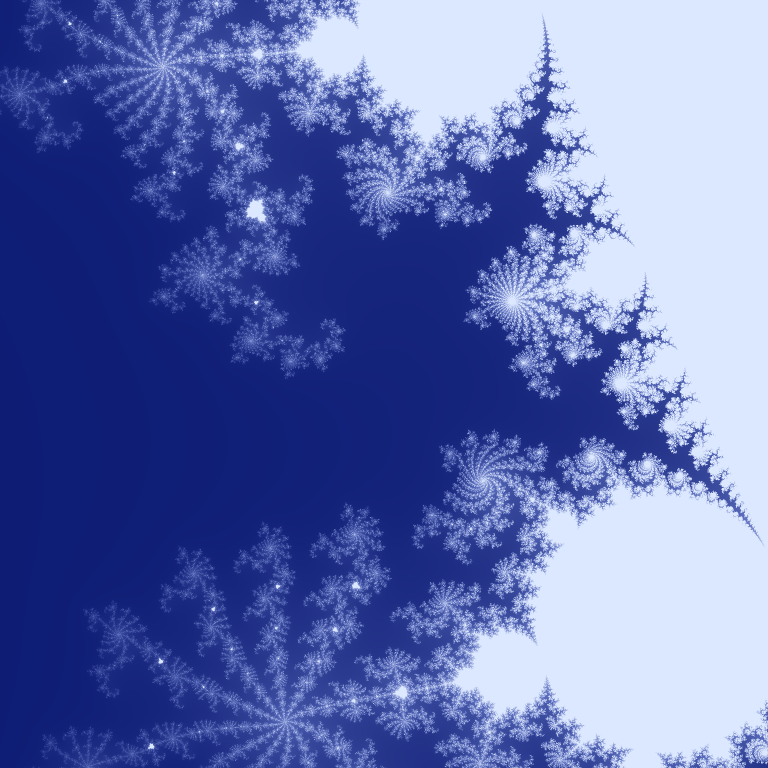
Give the GLSL for this background, as a Shadertoy shader.

```glsl
// Lower seahorse valley of the Mandelbrot set, in deep blue rising to pale ice.
// Each sample iterates z^2 + c; its smooth escape count picks the colour,
// and a 2 x 2 grid of samples per pixel softens the fine filaments.

const float MAX_STEPS = 320.0;

// True inside the main cardioid, which never escapes
bool inCardioid(vec2 c) {
    float x = c.x - 0.25;
    float q = x * x + c.y * c.y;
    return q * (q + x) < 0.25 * c.y * c.y;
}

// Smooth escape count scaled to 0..1; 1 means the point stays bounded
float escapeLevel(vec2 c) {
    if (inCardioid(c)) return 1.0;
    vec2 z = vec2(0.0);
    for (float n = 0.0; n < MAX_STEPS; n++) {
        z = vec2(z.x * z.x - z.y * z.y, 2.0 * z.x * z.y) + c;
        float r2 = dot(z, z);
        if (r2 > 256.0) {
            float smoothCount = n + 3.0 - log2(0.5 * log2(r2));
            return clamp(smoothCount / MAX_STEPS, 0.0, 1.0);
        }
    }
    return 1.0;
}

// Deep blue, then periwinkle, then ice
vec3 palette(float t) {
    vec3 deep = vec3(0.015, 0.07, 0.42);
    vec3 periwinkle = vec3(0.36, 0.43, 0.74);
    vec3 ice = vec3(0.862, 0.910, 1.0);
    vec3 low = mix(deep, periwinkle, clamp(t / 0.4, 0.0, 1.0));
    return mix(low, ice, clamp((t - 0.4) / 0.6, 0.0, 1.0));
}

void mainImage(out vec4 fragColor, in vec2 fragCoord) {
    float shortSide = min(iResolution.x, iResolution.y);
    vec3 color = vec3(0.0);

    // Average the samples after colouring
    for (int j = 0; j < 2; j++) {
        for (int i = 0; i < 2; i++) {
            vec2 offset = (vec2(i, j) - 0.5) * 0.5;
            vec2 uv = (fragCoord + offset - 0.5 * iResolution.xy) / shortSide;
            vec2 c = vec2(-0.71728, -0.26307) + 0.05313 * uv;
            color += palette(escapeLevel(c));
        }
    }
    fragColor = vec4(color / 4.0, 1.0);
}
```
